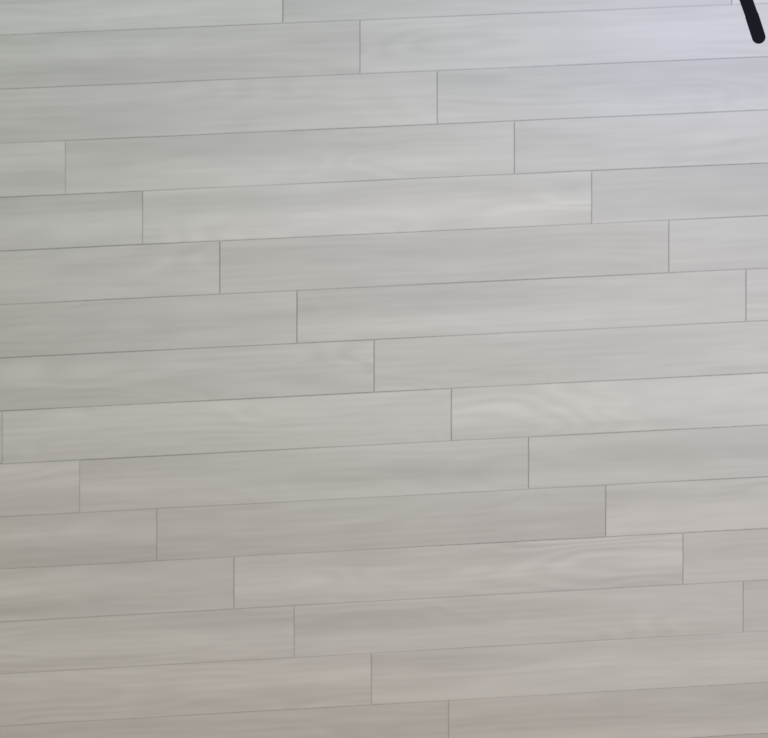
Write a WebGL 2 fragment shader that draws this texture.

```glsl
#version 300 es
precision highp float;
// Pale wood-strip floor: slightly tilted rows of boards whose end joints
// step sideways from row to row. Grain is stretched noise and its contours,
// lit by corner gradients, with a dark furniture leg at the upper right.
uniform vec2 u_resolution;
out vec4 outColor;

// Layout, in canvas heights, with y running downward
const float ROW_PITCH = 0.0714;
const float FIRST_SEAM = 0.0257;
const float ROW_BEND = 0.0054;
const float BOARD_LENGTH = 0.6084;
const float FIRST_JOINT = 0.4878;
const float JOINT_STEP = 0.1046;
const float JOINT_JOG = 0.023;      // shift of the lowest rows
const float JOG_ROW = 10.5;
const float TILT_TOP = 0.041;
const float TILT_GAIN = 0.017;
const float PIVOT_X = 0.52;
const float LINE_HALF = 0.0008;

// Strengths
const float SEAM_DEPTH = 0.15;
const float JOINT_DEPTH = 0.18;
const float BOARD_TONE = 0.026;
const float BAND_TONE = 0.060;
const float RING_TONE = 0.011;
const float FIBRE_TONE = 0.022;

// Colours
const vec3 TOP_LEFT = vec3(0.665, 0.675, 0.655);
const vec3 TOP_RIGHT = vec3(0.765, 0.770, 0.785);
const vec3 LOW_LEFT = vec3(0.650, 0.625, 0.590);
const vec3 LOW_RIGHT = vec3(0.685, 0.660, 0.635);
const vec3 GLOW = vec3(0.052, 0.050, 0.048);
const vec3 SHEEN = vec3(0.020, 0.025, 0.052);
const vec3 LEG = vec3(0.11, 0.11, 0.14);

float hash(vec2 p) {
    return fract(sin(dot(p, vec2(127.1, 311.7))) * 43758.5453);
}

float noise(vec2 p) {
    vec2 i = floor(p), f = fract(p);
    f = f * f * (3.0 - 2.0 * f);
    return mix(mix(hash(i), hash(i + vec2(1, 0)), f.x),
               mix(hash(i + vec2(0, 1)), hash(i + vec2(1, 1)), f.x), f.y);
}

// Antialiased line around distance zero
float line(float d, float pixel) {
    return 1.0 - smoothstep(LINE_HALF - pixel, LINE_HALF + pixel, abs(d));
}

float capsule(vec2 p, vec2 a, vec2 b, float radius) {
    vec2 ab = b - a;
    float h = clamp(dot(p - a, ab) / dot(ab, ab), 0.0, 1.0);
    return length(p - a - h * ab) - radius;
}

// Row coordinate: tilt grows downward, spacing is bowed a little
float rowCoordinate(vec2 p) {
    float y = p.y + (p.x - PIVOT_X) * (TILT_TOP + TILT_GAIN * p.y);
    float c = (y - 0.489) / 0.463;
    return (y - FIRST_SEAM - ROW_BEND * (1.0 - c * c)) / ROW_PITCH;
}

// Signed brightness change of the wood inside one board
float woodGrain(vec2 q, vec2 board) {
    float seed = hash(board + 3.7);
    vec2 g = q + vec2(seed * 37.0, hash(board + 8.1) * 19.0);
    g.y += 0.007 * (noise(g * vec2(6.0, 9.0)) - 0.5);
    float bands = noise(g * vec2(2.2, 38.0)) - 0.5;
    float field = noise(g * vec2(4.0, 19.0)) + 0.18 * noise(g * vec2(14.0, 60.0));
    float rings = sin(field * 38.0) * noise(g * vec2(5.0, 25.0) + 40.0);
    float fibre = noise(g * vec2(13.0, 210.0)) - 0.5;
    float mottle = noise(g * vec2(24.0, 75.0)) - 0.5;
    return BAND_TONE * bands + RING_TONE * rings * (0.4 + seed)
         + FIBRE_TONE * fibre + 0.012 * mottle + BOARD_TONE * (seed - 0.5);
}

vec3 floorLight(vec2 uv, vec2 p) {
    vec3 light = mix(mix(TOP_LEFT, TOP_RIGHT, uv.x), mix(LOW_LEFT, LOW_RIGHT, uv.x), uv.y);
    vec2 glow = (p - vec2(0.64, 0.40)) / vec2(0.48, 0.32);
    vec2 sheen = (p - vec2(0.92, 0.06)) / vec2(0.24, 0.14);
    return light + GLOW * exp(-dot(glow, glow)) + SHEEN * exp(-dot(sheen, sheen));
}

void main() {
    vec2 p = gl_FragCoord.xy / u_resolution.y;
    p.y = 1.0 - p.y;
    vec2 uv = vec2(gl_FragCoord.x / u_resolution.x, p.y);
    float pixel = 1.0 / u_resolution.y;

    // Row and board cells
    float row = rowCoordinate(p);
    float k = floor(row);
    float along = (p.x - FIRST_JOINT - JOINT_STEP * k + JOINT_JOG * step(JOG_ROW, k)) / BOARD_LENGTH;
    vec2 board = vec2(floor(along), k);
    vec3 color = floorLight(uv, p) + woodGrain(vec2(p.x, row * ROW_PITCH), board);

    // Long seams and end joints, unevenly worn and fainter low down
    float seamId = round(row);
    float jointId = round(along);
    float fade = mix(1.0, 0.5, smoothstep(0.55, 0.95, p.y));
    float seamWear = 0.35 + 0.65 * noise(vec2(p.x * 6.0, seamId * 7.3));
    float jointWear = 0.4 + 0.6 * smoothstep(0.1, 0.35, p.x) * (0.6 + 0.4 * hash(vec2(jointId, k)));
    float seam = line((row - seamId) * ROW_PITCH, pixel) * seamWear * SEAM_DEPTH;
    float joint = line((along - jointId) * BOARD_LENGTH, pixel) * jointWear * JOINT_DEPTH;
    color -= max(seam, joint) * fade * vec3(1.0, 0.98, 0.93);

    // Dark leg
    float leg = min(capsule(p, vec2(1.004, -0.02), vec2(1.019, 0.022), 0.0085),
                    capsule(p, vec2(1.019, 0.022), vec2(1.028, 0.050), 0.0090));
    color = mix(color, LEG, 1.0 - smoothstep(-pixel, pixel, leg));
    outColor = vec4(color, 1.0);
}
```
